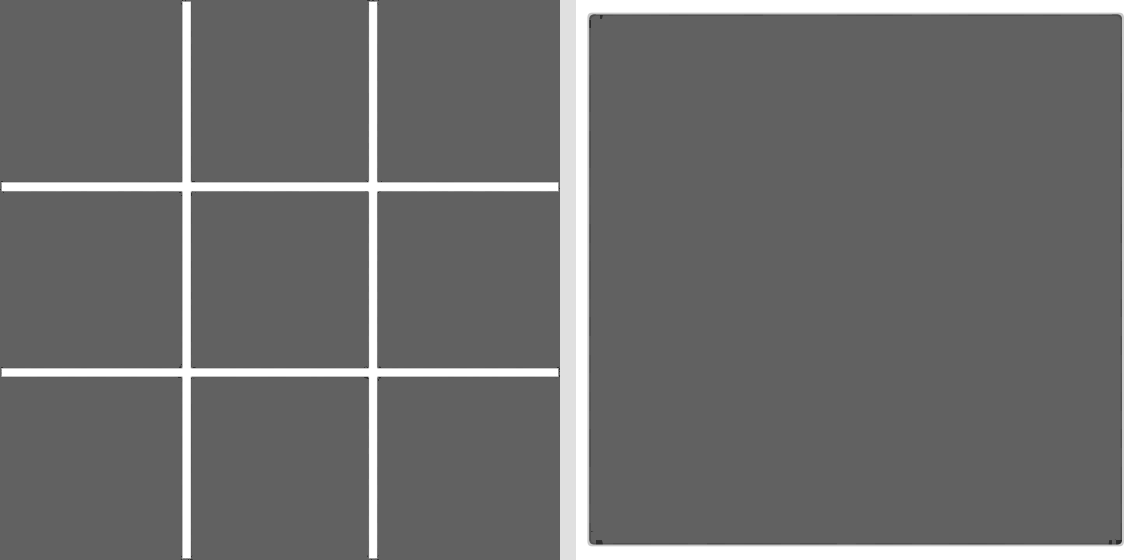
Left: the whole. Right: its middle third, enlarged.
Give the GLSL for this pattern, as a Shadertoy shader.

```glsl
// Plain grey tiles, three across and three down, parted by white joints.
// Each joint is a bar distance; the bars are blended where they cross, then
// shaded as white core, pale fringe and thin dark rim with hashed specks.

const vec3 TILE_GREY = vec3(0.38);
const vec3 JOINT_WHITE = vec3(1.0);
const vec3 FRINGE_PALE = vec3(0.79);
const vec3 RIM_DARK = vec3(0.29);
const vec3 SPECK_DARK = vec3(0.12);

const float TILES = 3.0;
const float BAR_HALF_LENGTH = 0.4975;
const float FRINGE_WIDTH = 0.0011;
const float RIM_WIDTH = 0.0009;
const float SPECK_CELLS = 400.0;

float hash(vec2 p) {
    return fract(sin(dot(p, vec2(127.1, 311.7))) * 43758.5453);
}

// Coverage of the region where the distance is negative
float cover(float dist, float pixel) {
    return smoothstep(0.5 * pixel, -0.5 * pixel, dist);
}

float smoothUnion(float a, float b, float radius) {
    float h = max(radius - abs(a - b), 0.0) / radius;
    return min(a, b) - 0.25 * radius * h * h;
}

// Distance to a straight joint that stops just short of the canvas border
float barDistance(float across, float along, float halfWidth) {
    return max(abs(across) - halfWidth, abs(along - 0.5) - BAR_HALF_LENGTH);
}

// Square flecks hashed on a fine grid
float specks(vec2 p, float density) {
    return step(1.0 - density, hash(floor(p * SPECK_CELLS)));
}

void mainImage(out vec4 fragColor, in vec2 fragCoord) {
    vec2 p = fragCoord / iResolution.xy;
    float pixel = 1.0 / min(iResolution.x, iResolution.y);

    // Nearest inner joint on each axis, with slight shifts and widths
    vec2 index = clamp(floor(p * TILES + 0.5), 1.0, TILES - 1.0);
    vec2 second = index - 1.0;
    vec2 center = index / TILES + mix(vec2(0.0, 0.0015), vec2(-0.0005, -0.0003), second);
    vec2 halfWidth = mix(vec2(0.0079, 0.0077), vec2(0.0078, 0.0083), second);
    vec2 offset = p - center;

    float vertical = barDistance(offset.x, p.y, halfWidth.x);
    float horizontal = barDistance(offset.y, p.x, halfWidth.y);
    float joint = smoothUnion(vertical, horizontal, 0.003);

    // Dark rim, uneven along its length
    float wear = 0.45 + 0.55 * hash(floor(p * 90.0));
    vec3 color = mix(TILE_GREY, RIM_DARK, wear * cover(joint - RIM_WIDTH, pixel));

    // Specks gather at tile corners and at the bar ends
    float cornerGap = length(abs(offset) - halfWidth);
    vec2 border = min(p, 1.0 - p);
    float endGap = min(border.x, border.y);
    float wornZone = cover(min(cornerGap - 0.008, endGap - 0.008), pixel);
    float speckBand = cover(joint - 0.0026, pixel);
    color = mix(color, SPECK_DARK, 0.75 * wornZone * speckBand * specks(p, 0.3));

    // Pale fringe, then the white core
    color = mix(color, FRINGE_PALE, cover(joint, pixel));
    color = mix(color, JOINT_WHITE, cover(joint + FRINGE_WIDTH, pixel));

    fragColor = vec4(color, 1.0);
}
```
